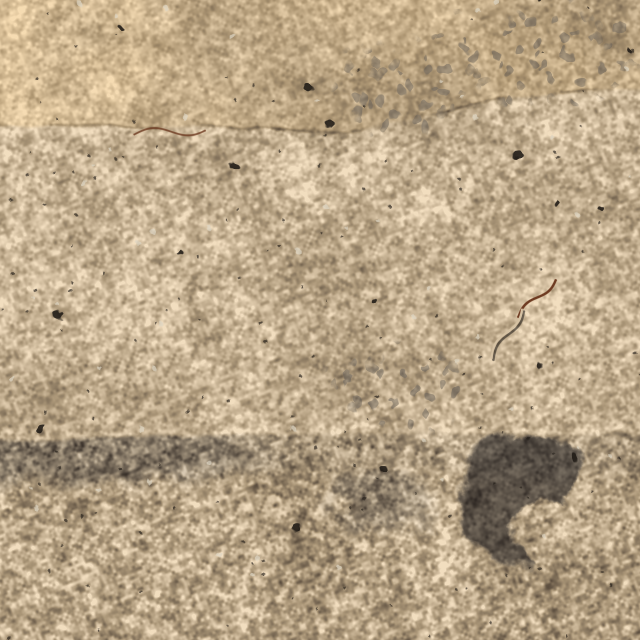
Give the GLSL for this texture, as a WebGL 1 fragment shader.

```glsl
precision highp float;
// Weathered sandy concrete steps with worn ledges, a dark stain, grit and dry straw.
uniform vec2 u_resolution;

#define BASE_TONE 0.757
#define GRAIN_CONTRAST 1.0
#define GRAIN_SCALE 105.0
#define PATCH_CONTRAST 0.11
#define LOWER_DARKENING 0.055
#define SHADE_COLOR vec3(0.31, 0.26, 0.21)
#define SAND_COLOR vec3(0.67, 0.59, 0.47)
#define PALE_COLOR vec3(0.84, 0.76, 0.64)
#define SPECK_COLOR vec3(0.13, 0.11, 0.09)
#define CHIP_COLOR vec3(0.87, 0.84, 0.77)

float hash(vec2 p) {
  vec3 q = fract(vec3(p.xyx) * 0.1031);
  q += dot(q, q.yzx + 33.33);
  return fract((q.x + q.y) * q.z);
}

mat2 turn(float a) {
  return mat2(cos(a), sin(a), -sin(a), cos(a));
}

// Value noise from -1 to 1
float noise(vec2 p) {
  vec2 i = floor(p), f = fract(p);
  f = f * f * (3.0 - 2.0 * f);
  float low = mix(hash(i), hash(i + vec2(1.0, 0.0)), f.x);
  float high = mix(hash(i + vec2(0.0, 1.0)), hash(i + 1.0), f.x);
  return 2.0 * mix(low, high, f.y) - 1.0;
}

float fbm(vec2 p) {
  float sum = 0.0, weight = 0.5;
  for (int i = 0; i < 5; i++) {
    sum += weight * noise(p);
    p = turn(0.9) * p * 2.03 + 17.0;
    weight *= 0.55;
  }
  return sum;
}

// Soft elliptical region: 1 at the centre, 0 on the rim, negative outside
float region(vec2 p, vec2 centre, vec2 radius) {
  return 1.0 - length((p - centre) / radius);
}

// Irregular elongated fragments, one possible in each cell
float scatter(vec2 p, float cells, float share, float size, float seed) {
  vec2 q = p * cells + seed;
  float soft = 1.1 * cells / u_resolution.y;
  q += 0.3 * size * vec2(noise(q * 1.5 / size), noise(q * 1.5 / size + 31.0));
  float cover = 0.0;
  for (int j = -1; j <= 1; j++) {
    for (int i = -1; i <= 1; i++) {
      vec2 cell = floor(q) + vec2(float(i), float(j));
      vec2 d = q - cell - vec2(hash(cell), hash(cell + 71.0));
      d = turn(6.28 * hash(cell + 13.0)) * d * vec2(1.0, 1.5);
      float r = size * mix(0.4, 1.0, hash(cell + 29.0));
      float shape = 1.0 - smoothstep(r - soft, r + soft, length(d));
      cover = max(cover, shape * step(hash(cell + 47.0), share));
    }
  }
  return cover;
}

// Thin, slightly bent straw from a to b
float straw(vec2 p, vec2 a, vec2 b, float width) {
  vec2 along = b - a;
  float t = clamp(dot(p - a, along) / dot(along, along), 0.0, 1.0);
  vec2 bend = vec2(-along.y, along.x) * 0.07 * sin(t * 6.0);
  float d = length(p - a - along * t - bend);
  float soft = 0.8 / u_resolution.y;
  return 1.0 - smoothstep(width - soft, width + soft, d);
}

vec3 toneColor(float tone) {
  vec3 dark = mix(SHADE_COLOR, SAND_COLOR, (tone - 0.31) / 0.36);
  vec3 light = mix(SAND_COLOR, PALE_COLOR, (tone - 0.67) / 0.17);
  return mix(dark, light, step(0.67, tone));
}

void main() {
  vec2 p = gl_FragCoord.xy / u_resolution;
  float broad = fbm(p * 6.0 + 3.0);
  float rough = fbm(p * 24.0 + 40.0);

  // Ledges dividing the three surfaces
  float upper = p.y - 0.797 - 0.066 * smoothstep(0.53, 0.95, p.x)
    - 0.007 * noise(vec2(p.x * 13.0, 2.0)) - 0.004 * rough;
  float lower = p.y - 0.313 - 0.009 * smoothstep(0.0, 0.4, p.x) - 0.006 * rough;
  float top = smoothstep(-0.004, 0.004, upper);
  float bottom = 1.0 - smoothstep(-0.006, 0.004, lower);

  // Sand grains, with side light on the finer relief
  vec2 g = turn(0.4) * p * GRAIN_SCALE;
  float grain = 0.115 * noise(g) + 0.11 * noise(turn(0.8) * g * 1.9 + 5.0)
    + 0.055 * noise(g * 0.45 + 60.0)
    + 0.04 * (noise(g * 1.3 + 9.0) - noise(g * 1.3 + vec2(9.6, 8.5)));
  grain *= GRAIN_CONTRAST * (1.0 - 0.25 * top + 0.3 * bottom);
  float tone = BASE_TONE + grain + PATCH_CONTRAST * broad + 0.05 * rough;
  tone += 0.015 * top - LOWER_DARKENING * bottom;

  // Bleached patches and worn rims
  float pale = max(region(p, vec2(0.53, 0.73), vec2(0.15, 0.07)),
    region(p, vec2(0.69, 0.17), vec2(0.12, 0.15)));
  tone += 0.09 * smoothstep(-0.1, 0.7, pale + 0.5 * rough);
  float broken = smoothstep(-0.25, 0.3, noise(p * vec2(22.0, 5.0)));
  tone += 0.07 * exp(-pow((upper + 0.009) / 0.006, 2.0));
  tone -= 0.17 * broken * exp(-pow((upper - 0.001) / 0.0028, 2.0));
  tone += 0.06 * broken * exp(-pow((lower - 0.004) / 0.004, 2.0));

  // Damp band below the lower ledge
  float band = bottom * smoothstep(-0.085, -0.045, lower + 0.03 * rough);
  band *= 1.0 - 0.75 * smoothstep(0.36, 0.46, p.x + 0.07 * broad);
  float damp = region(p, vec2(0.61, 0.22), vec2(0.1, 0.055));
  band = max(band, 0.8 * smoothstep(-0.15, 0.5, damp + 0.6 * rough));
  tone -= 0.15 * band;

  // Exposed pebbles in worn hollows
  float hollow = max(region(p, vec2(0.64, 0.86), vec2(0.11, 0.065)),
    region(p, vec2(0.85, 0.92), vec2(0.18, 0.09)));
  hollow = max(hollow, region(p, vec2(0.63, 0.4), vec2(0.12, 0.06)));
  hollow = smoothstep(-0.1, 0.4, hollow + 0.7 * rough);
  float pebbles = scatter(p, 44.0, 0.55, 0.52, 8.0) * hollow;
  tone -= 0.05 * hollow;
  tone = mix(tone, 0.53 + 0.5 * grain, 0.75 * pebbles);

  // Dark ragged stain with a worn gap
  vec2 s = p + 0.022 * vec2(fbm(p * 17.0), fbm(p * 17.0 + 80.0));
  float stain = max(region(s, vec2(0.80, 0.215), vec2(0.085, 0.105)),
    region(s, vec2(0.85, 0.275), vec2(0.065, 0.048)));
  stain = min(stain, -region(s, vec2(0.86, 0.165), vec2(0.05, 0.06)));
  stain = smoothstep(-0.06, 0.1, stain + 0.18 * rough);
  tone = mix(tone, 0.35 + 0.45 * grain + 0.06 * rough, 0.95 * stain);

  // Warm upper surface, greyer stained areas
  vec3 color = toneColor(clamp(tone, 0.2, 0.95));
  color *= mix(vec3(1.0), vec3(1.02, 0.99, 0.92), top * (0.6 + 0.4 * broad));
  float grey = clamp(0.35 * stain + 0.25 * band + 0.3 * pebbles, 0.0, 0.5);
  color = mix(color, vec3(dot(color, vec3(0.3, 0.6, 0.1))), grey);

  // Loose specks and chips
  color = mix(color, CHIP_COLOR, 0.7 * scatter(p, 30.0, 0.05, 0.17, 90.0));
  color = mix(color, SPECK_COLOR, 0.65 * scatter(p, 42.0, 0.09, 0.14, 50.0));
  color = mix(color, SPECK_COLOR, 0.9 * scatter(p, 13.0, 0.09, 0.12, 20.0));

  // Straw and twigs
  vec3 twig = vec3(0.43, 0.23, 0.13);
  color = mix(color, twig, straw(p, vec2(0.81, 0.505), vec2(0.867, 0.563), 0.002));
  color = mix(color, twig, 0.8 * straw(p, vec2(0.21, 0.79), vec2(0.32, 0.798), 0.0015));
  color = mix(color, SPECK_COLOR, 0.6 * straw(p, vec2(0.771, 0.438), vec2(0.817, 0.514), 0.002));
  color = mix(color, PALE_COLOR, straw(p, vec2(0.768, 0.441), vec2(0.814, 0.517), 0.0017));
  gl_FragColor = vec4(color, 1.0);
}
```
